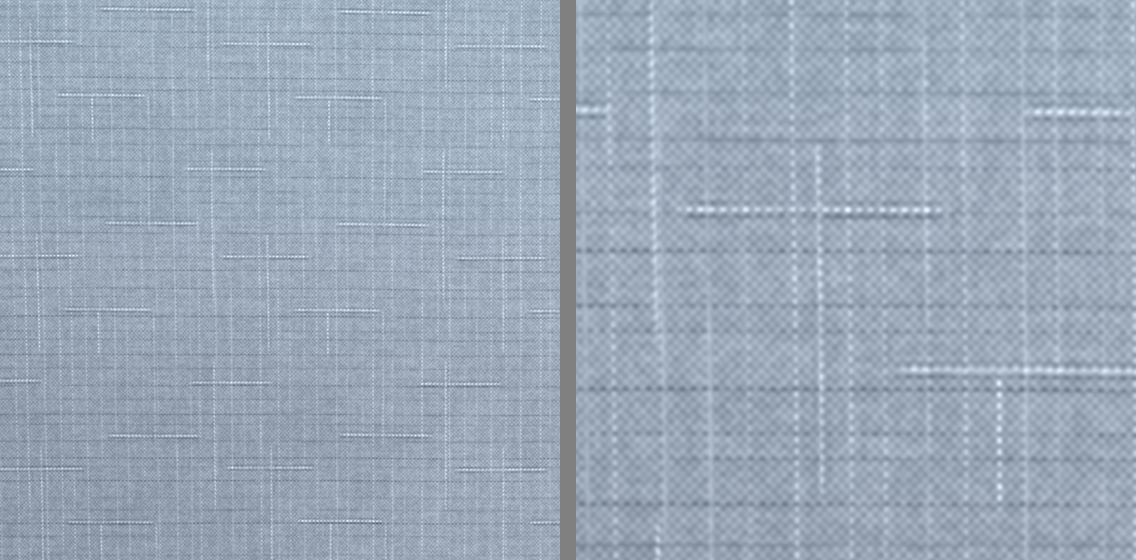
Left: the whole. Right: its middle third, enlarged.
Reproduce this texture procedurally as a Shadertoy shader.

```glsl
// Blue-grey woven cloth: a fine plain weave crossed by a grid of dark weft
// and pale dotted warp threads, with a repeating layout of thick slubs.
// Each layer adds or removes brightness; the sum tints one base colour.

const float TAU = 6.2831853;
const float THREADS = 146.0;            // weave periods across the canvas
const vec2 REPEAT = vec2(0.421, 0.380); // size of the slub layout

float hash(vec2 p) {
    vec3 q = fract(vec3(p.xyx) * 0.1031);
    q += dot(q, q.yzx + 33.33);
    return fract((q.x + q.y) * q.z);
}

float noise(vec2 p) {
    vec2 i = floor(p), f = fract(p);
    f = f * f * (3.0 - 2.0 * f);
    vec2 e = vec2(0.0, 1.0);
    return mix(mix(hash(i), hash(i + e.yx), f.x),
               mix(hash(i + e.xy), hash(i + e.yy), f.x), f.y);
}

float ridge(float d, float width) {
    return exp(-d * d / (width * width));
}

// Beads where a thread passes over the crossing ones
float beads(float along) {
    return 0.5 + 0.5 * cos(TAU * along * THREADS);
}

// Parallel threads with uneven spacing, strength and continuity
float threadLines(float across, float along, float count, float width, float seed) {
    float id = floor(across * count);
    float offset = 0.5 + 0.5 * (hash(vec2(id, seed)) - 0.5);
    float d = (fract(across * count) - offset) / count;
    float strength = mix(0.5, 1.0, hash(vec2(id, seed + 7.0)));
    float broken = smoothstep(0.1, 0.6, noise(vec2(along * 26.0, id * 3.7 + seed)));
    return ridge(d, width) * strength * mix(0.45, 1.0, broken);
}

// Offset from the nearest copy of a slub, slightly shifted in every repeat
vec2 slubOffset(vec2 p, vec2 centre) {
    vec2 q = (p - centre) / REPEAT + 0.5;
    vec2 shift = vec2(hash(floor(q)), hash(floor(q) + 19.0)) - 0.5;
    return (fract(q) - 0.5) * REPEAT - 0.005 * shift;
}

// Beaded pale core between two dark edges; q.x runs along the slub
float slub(vec2 q, float halfLength, float width, float pale, float dark) {
    float span = 1.0 - smoothstep(halfLength - 0.012, halfLength + 0.004, abs(q.x));
    float core = ridge(q.y, width) * mix(0.25, 1.0, beads(q.x));
    float edges = 0.6 * ridge(q.y + 0.0042, width) + ridge(q.y - 0.0042, width);
    float uneven = 0.55 + 0.8 * noise(vec2(q.x * 60.0, halfLength * 90.0));
    return span * uneven * (pale * core - dark * edges);
}

float weftSlub(vec2 p, vec2 centre, float halfLength, float width) {
    return slub(slubOffset(p, centre), halfLength, width, 0.20, 0.095);
}

float warpSlub(vec2 p, vec2 centre, float halfLength, float width, float pale) {
    return slub(slubOffset(p, centre).yx, halfLength, width, pale, 0.02);
}

float slubLayout(vec2 p, float width) {
    float s = weftSlub(p, vec2(0.052, 0.078), 0.084, width);
    s += weftSlub(p, vec2(0.180, 0.173), 0.082, width);
    s += weftSlub(p, vec2(0.404, 0.303), 0.075, width);
    s += weftSlub(p, vec2(0.264, 0.019), 0.087, width);
    s += warpSlub(p, vec2(0.055, 0.143), 0.107, width, 0.19);
    s += warpSlub(p, vec2(0.163, 0.215), 0.042, width, 0.23);
    s += warpSlub(p, vec2(0.373, 0.019), 0.138, width, 0.18);
    s += warpSlub(p, vec2(0.264, 0.293), 0.124, width, 0.13);
    return s;
}

// Crossing yarns plus uneven brightness of single stitches and yarns
float plainWeave(vec2 p) {
    vec2 g = p * THREADS;
    float checker = cos(TAU * g.x) * cos(TAU * g.y);
    float stitches = noise(g * 1.7) - 0.5;
    float weftYarn = noise(vec2(g.x * 0.15, g.y * 1.6)) - 0.5;
    float warpYarn = noise(vec2(g.x * 1.6, g.y * 0.15) + 50.0) - 0.5;
    return 0.042 * checker + 0.08 * stitches + 0.035 * weftYarn + 0.025 * warpYarn;
}

// Slight skew of the cloth, strongest on the left
vec2 drape(vec2 p) {
    float pull = clamp(1.0 - p.x / 0.75, 0.0, 1.0);
    vec2 sway = vec2(noise(p.yy * 5.0), noise(p.xx * 5.0 + 9.0)) - 0.5;
    return p + vec2(-0.023 * pull * p.y, 0.01 * (0.5 - p.x) * (1.0 - p.y)) + 0.002 * sway;
}

// Soft light: bluer at the top, greyer below, dimmer towards the lower left
vec3 clothLight(vec2 canvas) {
    vec3 topTint = vec3(0.622, 0.686, 0.750);
    vec3 bottomTint = vec3(0.588, 0.630, 0.692);
    vec3 tint = mix(topTint, bottomTint, smoothstep(0.0, 1.0, canvas.y));
    float side = 0.045 * (canvas.x - 0.5) * mix(0.5, 1.2, canvas.y);
    float mottle = 0.022 * (noise(canvas * 4.0) - 0.5) + 0.022 * (noise(canvas * 14.0) - 0.5);
    return tint + side + mottle;
}

void mainImage(out vec4 fragColor, in vec2 fragCoord) {
    vec2 uv = fragCoord / iResolution.y;
    vec2 canvas = vec2(uv.x, 1.0 - uv.y);
    vec2 p = drape(canvas);
    float width = max(0.0018, 0.7 / iResolution.y);

    // Woven layers
    float light = plainWeave(p);
    light -= 0.125 * threadLines(p.y, p.x, 40.0, width, 3.0) * mix(0.45, 1.0, beads(p.x));
    light += 0.145 * threadLines(p.x, p.y, 38.0, width, 11.0) * mix(0.25, 1.0, beads(p.y));
    light += slubLayout(p, width);

    fragColor = vec4(clamp(clothLight(canvas) + light, 0.0, 1.0), 1.0);
}
```
